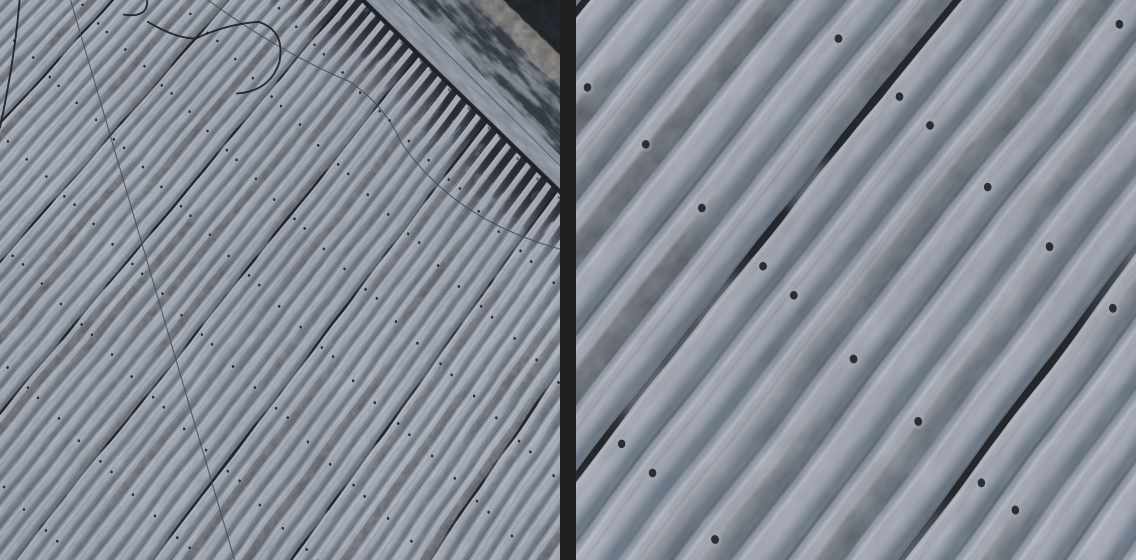
Left: the whole. Right: its middle third, enlarged.
Reproduce this texture procedurally as a WebGL 1 fragment shader.

```glsl
precision highp float;
// Weathered corrugated metal roof with bolts, lapped seams, loose cables and a corner gutter.
uniform vec2 u_resolution;

#define RIDGES_PER_SHEET 7.0
#define SHEET_WIDTH 0.247
#define SHEET_TAPER 0.039
#define RIDGE_LEAN 0.80
#define BOLT_RADIUS 0.0024
#define SEAM_WIDTH 0.0019
#define CABLE_WIDTH 0.0013
#define GUTTER_OFFSET 1.1666
#define STAIN_AMOUNT 0.75
#define GRAIN_AMOUNT 0.07

const vec3 CREST = vec3(0.645, 0.66, 0.70);
const vec3 SLOPE = vec3(0.56, 0.59, 0.64);
const vec3 VALLEY = vec3(0.435, 0.477, 0.53);
const vec3 STAIN = vec3(0.41, 0.425, 0.445);
const vec3 SHADOW = vec3(0.26, 0.29, 0.33);
const vec3 SOOT = vec3(0.12, 0.13, 0.15);

float hash(vec2 p) {
  return fract(sin(dot(p, vec2(127.1, 311.7))) * 43758.545);
}

float noise(vec2 p) {
  vec2 i = floor(p), f = fract(p);
  f = f * f * (3.0 - 2.0 * f);
  return mix(mix(hash(i), hash(i + vec2(1, 0)), f.x),
             mix(hash(i + vec2(0, 1)), hash(i + vec2(1, 1)), f.x), f.y);
}

float fbm(vec2 p) {
  return 0.55 * noise(p) + 0.3 * noise(p * 2.1 + 7.0) + 0.15 * noise(p * 4.3 + 19.0);
}

float segment(vec2 p, vec2 a, vec2 b) {
  vec2 ab = b - a;
  return length(p - a - ab * clamp(dot(p - a, ab) / dot(ab, ab), 0.0, 1.0));
}

// Distance to a quadratic curve, walked in short segments
float curve(vec2 p, vec2 a, vec2 b, vec2 c) {
  float d = 1.0;
  vec2 last = a;
  for (int i = 1; i <= 10; i++) {
    float t = float(i) / 10.0;
    vec2 next = mix(mix(a, b, t), mix(b, c, t), t);
    d = min(d, segment(p, last, next));
    last = next;
  }
  return d;
}

float stroke(float d, float halfWidth, float px) {
  return 1.0 - smoothstep(halfWidth - 0.6 * px, halfWidth + 0.6 * px, d);
}

vec3 roof(vec2 p, float gutter, float px) {
  // Sheets fan out slightly, so their width shrinks with height
  float width = SHEET_WIDTH - SHEET_TAPER * p.y;
  float sheet = (p.x - 0.026 - RIDGE_LEAN * p.y) / width;
  sheet += 0.018 * (noise(p * 13.0) - 0.5);
  float ridge = sheet * RIDGES_PER_SHEET, id = floor(ridge), f = fract(ridge);
  float along = dot(p, vec2(0.62, 0.78)), across = width / 1.28;

  // Corrugation profile: pale crest, blue slope, dark valley and fold line
  float crest = smoothstep(0.0, 0.13, f) * (1.0 - smoothstep(0.42, 0.64, f));
  float valley = smoothstep(0.56, 0.78, f) * (1.0 - smoothstep(0.90, 1.0, f));
  vec3 col = mix(mix(SLOPE, CREST, crest), VALLEY, valley);
  col = mix(col, SHADOW, 0.45 * smoothstep(0.07, 0.0, abs(f - 0.92)) * noise(vec2(id * 3.7, along * 9.0)));
  col += 0.05 * smoothstep(0.07, 0.0, abs(f - 0.14));
  col -= 0.05 * smoothstep(0.06, 0.0, abs(f - 0.32)) * hash(vec2(id, 4.0));

  // Stains that follow single channels, plus broad tone and fine grain
  float patchy = smoothstep(0.52, 0.78, noise(vec2(id * 7.31, along * 3.5)));
  float mottle = fbm(p * 95.0);
  float channel = smoothstep(0.34, 0.5, f) * (1.0 - smoothstep(0.93, 1.0, f));
  col = mix(col, STAIN * (0.8 + 0.4 * mottle), STAIN_AMOUNT * patchy * channel);
  col *= 0.96 + 0.07 * fbm(p * 6.0) + 0.03 * (hash(vec2(floor(sheet), 2.0)) - 0.5);
  col += GRAIN_AMOUNT * (fbm(vec2(ridge * 5.0, along * 60.0)) - 0.5);

  // Broken dark line where two sheets overlap
  float seam = abs(fract(sheet + 0.5) - 0.5) * across;
  float wear = fbm(vec2(floor(sheet + 0.5) * 9.0, along * 15.0));
  float seamWidth = SEAM_WIDTH * (0.45 + 1.1 * wear);
  col = mix(col, SOOT, stroke(seam, seamWidth, px) * (0.45 + 0.5 * smoothstep(0.3, 0.6, wear)));

  // Bolts: rows across the roof, on the first and then every odd ridge of a sheet
  float slot = mod(id, RIDGES_PER_SHEET);
  float bolted = max(step(slot, 0.5), step(0.5, mod(slot, 2.0)));
  float s = p.x + p.y - 0.954 + 0.008 * (hash(vec2(id, 8.0)) - 0.5);
  float row = s * (5.38 + 0.6 * s);
  float rowOffset = (fract(row + 0.5) - 0.5) / (7.6 + 1.7 * s);
  float bolt = length(vec2((f - 0.4) * across / RIDGES_PER_SHEET, rowOffset));
  col = mix(col, CREST, 0.35 * bolted * stroke(bolt, BOLT_RADIUS * 1.8, px));
  col = mix(col, SOOT, 0.9 * bolted * stroke(bolt, BOLT_RADIUS, px));

  // Soot gathers in the channels beside the gutter
  float reach = smoothstep(-0.14, -0.01, gutter + 0.05 * (noise(vec2(id * 5.1, 3.0)) - 0.5));
  float soot = reach * smoothstep(0.3, 0.6, fbm(vec2(ridge * 2.0, along * 30.0)) + 0.3 * reach);
  col = mix(col, CREST * 1.04, 0.4 * reach * crest);
  return mix(col, SOOT, 0.9 * soot * (1.0 - smoothstep(0.2, 0.9, crest)));
}

// Bands beyond the roof: flashing, stained slab, pale curb, dark ground
vec3 surround(vec2 p, float gutter, float px) {
  float run = dot(p, vec2(0.717, -0.697)), rough = fbm(p * 65.0);
  float edge = gutter + 0.006 * (rough - 0.5);
  vec3 flashing = SLOPE * (0.86 + 0.25 * fbm(vec2(run * 40.0, gutter * 190.0)));
  flashing = mix(flashing, SHADOW, 0.6 * stroke(abs(gutter - 0.038 + 0.012 * run), 0.0012, px));
  float grime = smoothstep(0.3, 0.7, fbm(vec2(run * 14.0, gutter * 70.0)) + 0.25 * (rough - 0.5));
  vec3 slab = mix(SHADOW * 0.8, vec3(0.50, 0.53, 0.55), grime);
  vec3 curb = vec3(0.49, 0.48, 0.47) * (0.75 + 0.5 * rough);
  vec3 col = mix(flashing, slab, smoothstep(-px, px, gutter - 0.054 + 0.025 * run));
  col = mix(col, curb, smoothstep(0.132, 0.142, edge));
  col = mix(col, SOOT * (0.9 + 0.4 * rough), smoothstep(0.174, 0.179, edge));
  return mix(SOOT, col, smoothstep(0.004, 0.004 + 2.0 * px, gutter));
}

void main() {
  vec2 p = gl_FragCoord.xy / u_resolution;
  float px = 1.0 / min(u_resolution.x, u_resolution.y);
  float gutter = dot(p, vec2(0.697, 0.717)) - GUTTER_OFFSET;
  vec3 col = mix(roof(p, gutter, px), surround(p, gutter, px), smoothstep(-px, px, gutter + 0.002));

  // Taut wire, long slack cable, loose loop and short ends
  float wire = segment(p, vec2(0.126, 1.0), vec2(0.419, 0.0));
  float slack = curve(p, vec2(0.371, 1.0), vec2(0.504, 0.904), vec2(0.625, 0.854));
  slack = min(slack, curve(p, vec2(0.625, 0.854), vec2(0.689, 0.81), vec2(0.716, 0.746)));
  slack = min(slack, curve(p, vec2(0.716, 0.746), vec2(0.809, 0.608), vec2(1.0, 0.555)));
  float loose = curve(p, vec2(0.264, 0.961), vec2(0.312, 0.932), vec2(0.349, 0.931));
  loose = min(loose, curve(p, vec2(0.349, 0.931), vec2(0.404, 0.957), vec2(0.462, 0.961)));
  loose = min(loose, curve(p, vec2(0.462, 0.961), vec2(0.51, 0.945), vec2(0.499, 0.889)));
  loose = min(loose, curve(p, vec2(0.499, 0.889), vec2(0.482, 0.837), vec2(0.423, 0.833)));
  loose = min(loose, curve(p, vec2(0.221, 0.974), vec2(0.264, 0.967), vec2(0.263, 1.0)));
  loose = min(loose, curve(p, vec2(0.035, 1.0), vec2(0.027, 0.9), vec2(0.0, 0.772)));
  col = mix(col, SHADOW, 0.8 * stroke(min(wire, slack), CABLE_WIDTH * 0.8, px));
  col = mix(col, SOOT, 0.92 * stroke(loose, CABLE_WIDTH * 1.3, px));
  gl_FragColor = vec4(clamp(col, 0.0, 1.0), 1.0);
}
```
